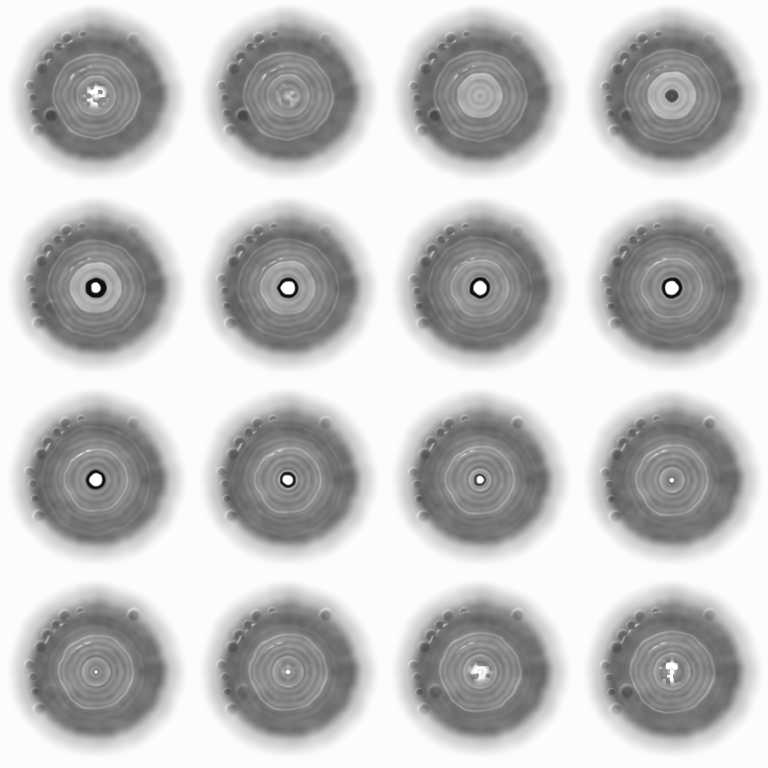
Write a WebGL 1 fragment shader that draws this pattern.

```glsl
precision highp float;
// Four by four grey ripple discs, each one step further in a looping drop cycle.
uniform vec2 u_resolution;

const float GRID = 4.0;            // repeats across and down
const float STEPS = 16.0;          // steps in the cycle
const float PAPER = 0.988;
const float HALO_GREY = 0.78;
const float INNER_GREY = 0.525;
const float OUTER_GREY = 0.435;
const vec2 DISC_SHIFT = vec2(0.005, 0.012);
const float WAVE_START = 0.0996;   // first wave radius at step zero
const float WAVE_GAP = 0.12;       // travel of a wave in one cycle
const float WAVE_WIDTH = 0.0075;
const float FINE_GAP = 0.037;
const float HOLE_RADIUS = 0.036;
const float RIM_RADIUS = 0.054;
const int CHIPS = 9;

float hash(vec2 p) {
  vec3 q = fract(vec3(p.xyx) * 0.1031);
  q += dot(q, q.yzx + 33.33);
  return fract((q.x + q.y) * q.z);
}

float noise(vec2 p) {
  vec2 i = floor(p), f = fract(p);
  f = f * f * (3.0 - 2.0 * f);
  return mix(mix(hash(i), hash(i + vec2(1.0, 0.0)), f.x),
             mix(hash(i + vec2(0.0, 1.0)), hash(i + 1.0), f.x), f.y);
}

float bell(float x, float width) {
  return exp(-x * x / (width * width));
}

// Closeness of a step to another one around the cycle
float nearStep(float t, float center, float reach) {
  float d = abs(mod(t - center + 0.5 * STEPS, STEPS) - 0.5 * STEPS);
  return 1.0 - smoothstep(0.0, reach, d);
}

vec2 polar(float angle, float radius) {
  return radius * vec2(cos(angle), sin(angle));
}

// Dark bead with a lit edge, as a change of grey
float bead(vec2 p, float radius) {
  float d = length(p);
  float lit = bell(d - radius, 0.25 * radius) * smoothstep(-0.2, 1.0, dot(p, vec2(-0.5, 0.8)) / radius);
  return 0.15 * lit - 0.12 * (1.0 - smoothstep(0.5 * radius, 1.1 * radius, d));
}

void main() {
  vec2 grid = gl_FragCoord.xy / u_resolution * GRID;
  vec2 cell = floor(grid);
  vec2 p = fract(grid) - 0.5;
  float t = (GRID - 1.0 - cell.y) * GRID + cell.x;
  float soft = max(0.006, GRID / u_resolution.y);
  float r = length(p);
  vec2 q = p - DISC_SHIFT;
  float edge = length(q);
  vec2 dir = q / max(edge, 0.001);
  vec2 drift = vec2(0.07 * t, 0.0);

  // Wavering radii and body tone
  float wobble = noise(p * 13.0 + 20.0) - 0.5;
  float wr = r + smoothstep(0.03, 0.16, r) * (0.018 * wobble + 0.007 * (noise(p * 27.0 + drift) - 0.5));
  float er = edge + 0.018 * (noise(dir * 3.0 + 9.0) - 0.5) + 0.008 * (noise(dir * 9.0 + drift) - 0.5);
  float grey = mix(INNER_GREY, OUTER_GREY, smoothstep(0.17, 0.27, wr));
  grey += 0.08 * (noise(p * vec2(9.0, 15.0) + drift + 40.0) - 0.5);
  grey += 0.05 * (noise(p * 30.0 + drift + 70.0) - 0.5);
  grey += 0.09 * smoothstep(0.27, 0.32, edge) * smoothstep(0.3, 1.0, dir.y);

  // Pale disc behind the young front, then large and fine waves
  float front = WAVE_START + WAVE_GAP * t / STEPS;
  float pale = nearStep(t, 3.2, 4.0) * step(1.5, t);
  grey += 0.15 * pale * (1.0 - smoothstep(front - soft, front + soft, wr));
  float phase = (wr - front) / WAVE_GAP;
  float crest = (fract(phase + 0.5) - 0.5) * WAVE_GAP;
  float fade = 1.0 - smoothstep(0.2, 0.32, r);
  float vary = 0.45 + 0.8 * noise(p * 16.0 + drift + 50.0);
  grey += fade * vary * (0.16 * bell(crest, WAVE_WIDTH) - 0.05 * bell(crest - 0.013, 0.008));
  float fine = sin(6.2832 * (wr / FINE_GAP - 3.0 * t / STEPS));
  grey += 0.04 * fine * vary * (1.0 - smoothstep(0.16, 0.31, r));

  // Bright glints on the upper left arcs
  float arc = smoothstep(0.86, 0.98, dot(dir, normalize(vec2(-0.62, 0.78))));
  float broken = smoothstep(0.35, 0.7, noise(p * 38.0 + drift));
  grey += arc * broken * (0.38 * bell(wr - 0.312, 0.006) + 0.3 * bell(wr - 0.16, 0.006));

  // Soft rim and halo
  float smudge = noise(dir * 4.0 + edge * 12.0) - 0.5;
  grey = mix(grey, HALO_GREY + 0.07 * smudge, smoothstep(0.315, 0.39, er));
  grey = mix(grey, PAPER, smoothstep(0.37, 0.48, er));

  // Chips along the rim and two loose beads
  for (int i = 0; i < CHIPS; i++) {
    float k = float(i);
    float h = hash(vec2(k, 5.0));
    float angle = 1.75 + 0.23 * k + 0.1 * h + 0.004 * t;
    float size = 0.018 + 0.014 * hash(vec2(k, 8.0));
    grey += 0.75 * bead(p - polar(angle, 0.315 + 0.04 * h), size);
  }
  grey += (0.35 + 0.65 * nearStep(t, 12.0, 6.0)) * bead(p - polar(0.98, 0.355), 0.032);
  grey += nearStep(t, 0.5, 6.0) * bead(p - polar(3.56, 0.255), 0.036);

  // Opening and closing hole, dark rim around a white core
  float hr = r + 0.007 * (noise(p * 42.0 + t) - 0.5);
  float shrink = smoothstep(7.0, 12.0, t);
  float rim = RIM_RADIUS * smoothstep(1.5, 4.0, t) * (1.0 - 0.68 * shrink);
  float dark = smoothstep(1.6, 4.0, t) * (1.0 - 0.7 * smoothstep(8.5, 12.0, t));
  float core = HOLE_RADIUS * smoothstep(3.0, 4.5, t) * (1.0 - 0.7 * shrink);
  grey = mix(grey, 0.06, dark * (1.0 - smoothstep(rim - soft, rim + soft, hr)));
  grey = mix(grey, 1.0, step(0.001, core) * (1.0 - smoothstep(core - soft, core + soft, hr)));

  // Sparkles where the drop falls back
  float spark = nearStep(t, 15.2, 2.8) * (1.0 - smoothstep(0.025, 0.085, r));
  grey += spark * (0.65 * smoothstep(0.5, 0.8, noise(p * 48.0 + t * 7.0)) + 0.5 * bell(r, 0.02) - 0.06);

  // Plain paper at every cell border
  float border = max(abs(p.x), abs(p.y));
  grey = mix(grey, PAPER, smoothstep(0.455, 0.495, border));
  gl_FragColor = vec4(vec3(clamp(grey, 0.0, 1.0)), 1.0);
}
```
